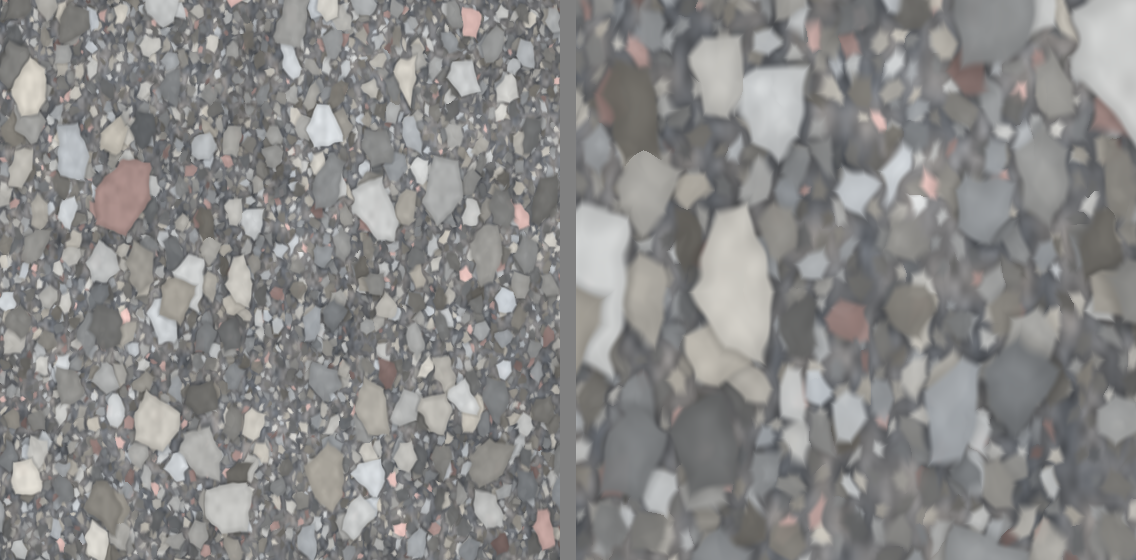
Left: the whole. Right: its middle third, enlarged.
This texture is drawn by a three.js fragment shader. Its source:

```glsl
varying vec2 vUv;

#define LAYERS 6
#define SIDES 6
#define FINEST_CELL 0.0118
#define LAYER_GROWTH 1.6
#define STRETCH 1.5
#define TILT 0.9
#define EDGE 0.0022
#define SHADOW_WIDTH 0.006
#define SHADOW_DEPTH 0.16
#define PINK_SHARE 0.07

float hash(vec2 p) {
  return fract(sin(dot(p, vec2(127.1, 311.7))) * 43758.5453);
}

float noise(vec2 p) {
  vec2 i = floor(p);
  vec2 f = fract(p);
  f = f * f * (3.0 - 2.0 * f);
  float low = mix(hash(i), hash(i + vec2(1.0, 0.0)), f.x);
  float high = mix(hash(i + vec2(0.0, 1.0)), hash(i + vec2(1.0, 1.0)), f.x);
  return mix(low, high, f.y);
}

// Signed distance to a pebble with irregular straight flanks
float pebble(vec2 p, float radius, vec2 id) {
  float d = -radius;
  for (int k = 0; k < SIDES; k++) {
    float side = float(k);
    float jitter = hash(id + side * 7.13);
    float reach = hash(id + side * 3.71 + 41.0);
    float angle = (side + 0.75 * jitter) * 6.28319 / float(SIDES);
    vec2 normal = vec2(cos(angle), sin(angle));
    d = max(d, dot(p, normal) - radius * mix(0.62, 1.0, reach));
  }
  return d;
}

// Nearest pebble of one layer: distance in x, cell id in yz
vec3 nearestPebble(vec2 uv, float size, float density, float seed) {
  vec2 grid = uv / (size * vec2(1.0, STRETCH));
  vec2 home = floor(grid);
  vec3 nearest = vec3(1.0, 0.0, 0.0);
  for (int y = -1; y <= 1; y++) {
    for (int x = -1; x <= 1; x++) {
      vec2 cell = home + vec2(float(x), float(y));
      vec2 id = cell + seed;
      if (hash(id) > density) continue;
      vec2 shift = vec2(hash(id + 11.3), hash(id + 23.9)) - 0.5;
      vec2 p = (grid - cell - 0.5 - 0.6 * shift) * size * vec2(1.0, STRETCH);
      float turn = (hash(id + 5.7) - 0.5) * TILT;
      p = mat2(cos(turn), -sin(turn), sin(turn), cos(turn)) * p;
      p.y /= mix(1.1, 1.9, hash(id + 31.1));
      float radius = size * mix(0.24, 0.46, hash(id + 17.7));
      float d = pebble(p, radius, id);
      if (d < nearest.x) nearest = vec3(d, id);
    }
  }
  return nearest;
}

// Dark bluish binder with short upright streaks
vec3 binder(vec2 uv, float patches) {
  float streaks = noise(uv * vec2(75.0, 42.0));
  float grit = noise(uv * vec2(170.0, 95.0) + 9.0);
  float tone = 0.25 + 0.17 * streaks + 0.15 * grit + 0.14 * patches;
  return tone * mix(vec3(0.96, 1.0, 1.06), vec3(1.03, 1.0, 0.98), streaks);
}

vec3 pebbleColour(vec2 id, float coarseness) {
  float pick = hash(id + 53.3);
  float tone = mix(0.40, 0.89, pow(pick, mix(1.35, 0.75, coarseness)));
  float hue = hash(id + 67.9);
  vec3 tint = mix(vec3(0.97, 1.0, 1.03), vec3(1.03, 1.0, 0.94), hue);
  if (hash(id + 71.7) < PINK_SHARE) tint = vec3(1.13, 0.95, 0.92);
  return tone * tint;
}

void main() {
  // Slight warp roughens the outlines
  vec2 warp = vec2(noise(vUv * 70.0), noise(vUv * 70.0 + 37.0)) - 0.5;
  vec2 uv = vUv + 0.006 * warp;
  float patches = 0.6 * noise(vUv * 9.0) + 0.4 * noise(vUv * 21.0 + 5.0);
  vec3 colour = binder(vUv, patches);

  // Pebble layers from fine to coarse
  float size = FINEST_CELL;
  for (int i = 0; i < LAYERS; i++) {
    float coarseness = float(i) / float(LAYERS - 1);
    float density = mix(0.85, 0.32, coarseness);
    vec3 hit = nearestPebble(uv, size, density, 13.0 + 29.0 * float(i));
    float shade = smoothstep(0.0, SHADOW_WIDTH, hit.x);
    colour *= 1.0 - SHADOW_DEPTH * (1.0 - shade) * (0.3 + 0.7 * coarseness);

    vec3 stone = pebbleColour(hit.yz, coarseness);
    stone *= mix(0.86 + 0.26 * patches, 1.0, coarseness);
    stone *= 0.94 + 0.10 * noise(vUv * vec2(95.0, 65.0) + hit.yz);
    stone *= 1.0 - 0.10 * smoothstep(-0.010, 0.0, hit.x) * coarseness;
    float cover = 1.0 - smoothstep(-EDGE, EDGE, hit.x);
    colour = mix(colour, stone, cover * mix(0.85, 0.97, coarseness));
    size *= LAYER_GROWTH;
  }
  gl_FragColor = vec4(colour, 1.0);
}
```
